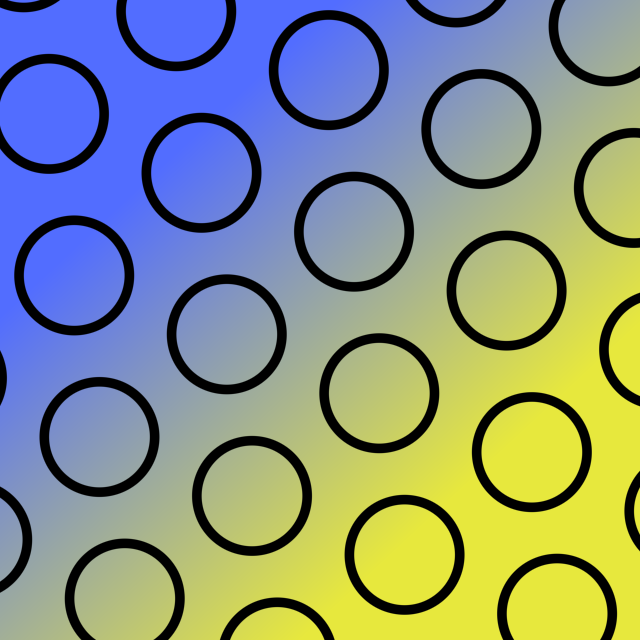
Write a Shadertoy shader that draws this pattern.

```glsl
// Black rings on a tilted hexagonal lattice over a diagonal blue-to-yellow ramp.
// The nearest lattice point comes from two interleaved rectangular grids;
// each ring is the absolute distance to a circle, smoothed over one pixel.

#define SPACING      0.2555
#define LATTICE_TILT 0.3685
#define LATTICE_POS  vec2(0.0532, 0.1380)
#define RING_RADIUS  0.0862
#define RING_WIDTH   0.0150
#define RAMP_ANGLE   -0.820
#define RAMP_LENGTH  0.690
#define BLUE         vec3(0.322, 0.427, 1.000)
#define YELLOW       vec3(0.906, 0.910, 0.240)
#define INK          vec3(0.0)

vec2 rotate(vec2 p, float angle) {
    float c = cos(angle), s = sin(angle);
    return vec2(c * p.x - s * p.y, s * p.x + c * p.y);
}

// Offset from the nearest point of a unit hexagonal lattice
vec2 hexOffset(vec2 p) {
    vec2 cell = vec2(1.0, sqrt(3.0));
    vec2 a = mod(p + 0.5 * cell, cell) - 0.5 * cell;
    vec2 b = mod(p, cell) - 0.5 * cell;
    return dot(a, a) < dot(b, b) ? a : b;
}

float ringDistance(vec2 p, float radius, float width) {
    return abs(length(p) - radius) - 0.5 * width;
}

void mainImage(out vec4 fragColor, in vec2 fragCoord) {
    vec2 p = (fragCoord - 0.5 * iResolution.xy) / iResolution.y;
    float pixel = 1.0 / iResolution.y;

    // Background ramp, flat beyond both ends
    vec2 rampDir = vec2(cos(RAMP_ANGLE), sin(RAMP_ANGLE));
    float ramp = clamp(0.5 + dot(p, rampDir) / RAMP_LENGTH, 0.0, 1.0);
    vec3 color = mix(BLUE, YELLOW, ramp);

    // Rings
    vec2 lattice = rotate(p - LATTICE_POS, LATTICE_TILT) / SPACING;
    float d = ringDistance(hexOffset(lattice) * SPACING, RING_RADIUS, RING_WIDTH);
    color = mix(INK, color, smoothstep(-0.75 * pixel, 0.75 * pixel, d));

    fragColor = vec4(color, 1.0);
}
```
